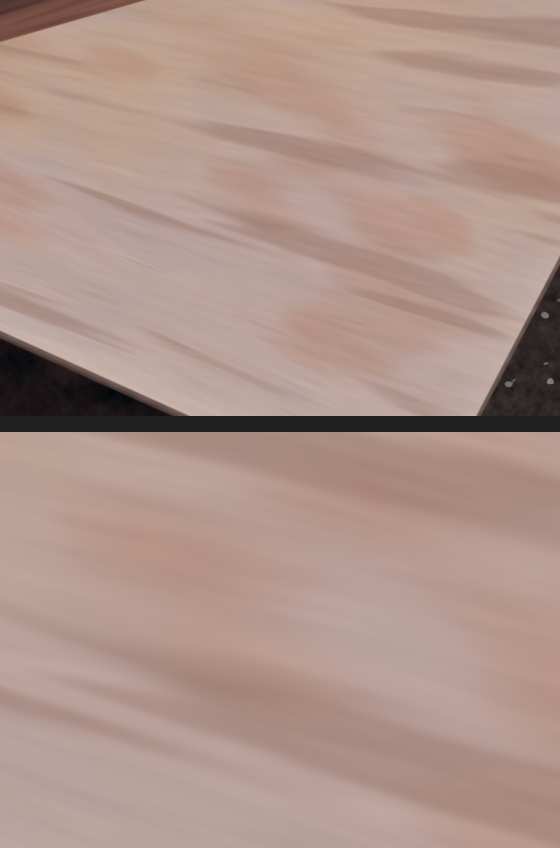
Top, the full canvas; bottom, a detail of the centre.
This texture is drawn by a WebGL 1 fragment shader. Its source:

```glsl
precision highp float;

// A pale plywood sheet seen at an angle, lying over dark ground and a red plank.
// Three edge lines cut out the sheet; its fanning grain is built from
// jittered cellular blobs stretched along the perspective grain direction.

uniform vec2 u_resolution;

float hash(vec2 p) {
  return fract(sin(dot(p, vec2(127.1, 311.7))) * 43758.5);
}

// Cellular noise: soft round blobs of random sign, about -1 to 1
float blobs(vec2 p) {
  vec2 cell = floor(p);
  float sum = 0.0;
  for (int j = -1; j <= 1; j++) {
    for (int i = -1; i <= 1; i++) {
      vec2 id = cell + vec2(float(i), float(j));
      vec2 d = p - id - vec2(hash(id), hash(id + 41.3));
      float w = max(0.0, 1.0 - dot(d, d));
      sum += (hash(id + 17.9) * 2.0 - 1.0) * w * w;
    }
  }
  return sum;
}

// Soft-edged step shared by all the outlines
float cover(float d) {
  return smoothstep(-0.003, 0.003, d);
}

vec3 boardColor(vec2 p, float nearEdge, float rightEdge) {
  // Grain lines fan out: steeper near the viewer, flatter far away
  vec2 grain = vec2(p.x, (p.y + 0.5 * p.x) / (1.0 + 0.3 * p.x));
  grain.y += 0.006 * sin(p.x * 5.0 + grain.y * 9.0);

  vec3 pink = vec3(0.73, 0.637, 0.612);
  vec3 tan_ = vec3(0.74, 0.63, 0.555);
  float warmth = smoothstep(0.45, 1.1, p.y - 0.3 * p.x + 0.25);
  warmth += 0.45 * blobs(grain * vec2(3.0, 6.0));
  vec3 color = mix(pink, tan_, clamp(warmth, 0.0, 1.0));

  // Orange stains and cool lilac patches
  float stain = blobs(grain * vec2(4.0, 10.0) + 7.0)
              + 0.5 * blobs(grain * vec2(7.0, 22.0) + 31.0);
  color = mix(color, vec3(0.70, 0.54, 0.47), 0.55 * smoothstep(0.1, 1.0, stain));
  color = mix(color, vec3(0.71, 0.625, 0.62), 0.5 * smoothstep(0.1, 0.9, -stain));

  // Long dark streaks, broken into shorter threads
  float streak = blobs(grain * vec2(2.6, 32.0) + 3.0);
  float thread = blobs(grain * vec2(6.0, 75.0) + 11.0);
  float dark = smoothstep(0.25, 1.1, streak + 0.45 * thread);
  color = mix(color, vec3(0.58, 0.45, 0.40), 0.5 * dark);
  color += 0.014 * blobs(grain * vec2(2.0, 18.0) + 23.0);
  color += 0.012 * thread;
  color += 0.010 * blobs(grain * vec2(16.0, 150.0) + 5.0);

  // Light catches the near and right borders
  float glow = exp(-nearEdge / 0.09) + 0.7 * exp(-rightEdge / 0.06);
  return color + glow * vec3(0.045, 0.06, 0.055);
}

vec3 groundColor(vec2 p) {
  float rightSide = smoothstep(0.6, 1.0, p.x);
  vec3 color = mix(vec3(0.11, 0.08, 0.09), vec3(0.18, 0.15, 0.15), rightSide);
  float grit = blobs(p * 55.0) + 0.7 * blobs(p * 120.0);
  color += 0.03 * grit * mix(0.5, 1.0, rightSide);
  color += vec3(0.07, 0.035, 0.035) * blobs(p * vec2(9.0, 16.0) + 2.0) * (1.0 - rightSide);
  // Few pale pebbles
  color += 0.3 * smoothstep(0.75, 1.1, blobs(p * vec2(45.0, 60.0) + 9.0)) * rightSide;
  return color;
}

vec3 plankColor(vec2 p, float farEdge) {
  float grain = blobs(vec2(p.x * 6.0, farEdge * 110.0));
  vec3 color = mix(vec3(0.47, 0.31, 0.27), vec3(0.33, 0.23, 0.21),
                   smoothstep(0.045, 0.075, -farEdge));
  return color + 0.05 * grain;
}

void main() {
  vec2 p = gl_FragCoord.xy / u_resolution.y;

  // Signed distances to the sheet's outlines, positive inside
  float nearEdge = (p.y + 0.45 * p.x - 0.205) / 1.097;
  float farEdge = (0.899 + 0.289 * p.x - p.y) / 1.041;
  float rightEdge = dot(p - vec2(1.145, 0.0), vec2(-0.886, 0.463));

  // Ground, then the sheet's cut sides, then its face
  vec3 color = groundColor(p);
  vec3 side = mix(vec3(0.42, 0.34, 0.31), vec3(0.28, 0.22, 0.21),
                  smoothstep(0.003, 0.017, -min(nearEdge, rightEdge)));
  side += 0.03 * blobs(p * vec2(30.0, 60.0));
  color = mix(color, side, cover(nearEdge + 0.017) * cover(rightEdge + 0.010));
  vec3 face = boardColor(p, max(nearEdge, 0.0), max(rightEdge, 0.0));
  color = mix(color, face, cover(nearEdge) * cover(rightEdge));

  // Red plank behind the far edge
  color = mix(plankColor(p, farEdge), color, cover(farEdge));
  gl_FragColor = vec4(color, 1.0);
}
```
